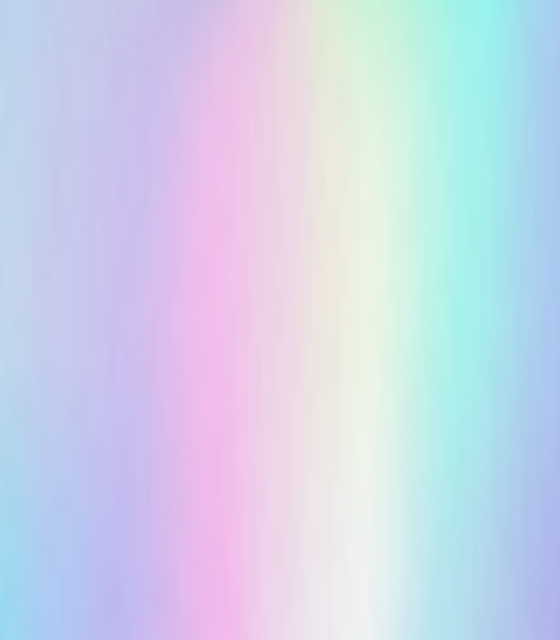
This background is drawn by a Shadertoy shader. Its source:

```glsl
const int BANDS = 9;

// Band centres across the width: place at the bottom, slant, and bend near the top
const float BASE[BANDS] = float[](0.0, 0.095, 0.205, 0.396, 0.490, 0.565, 0.650, 0.790, 1.0);
const float SLANT[BANDS] = float[](0.0, 0.03, 0.04, -0.03, 0.01, 0.04, 0.01, 0.08, 0.0);
const float BEND[BANDS] = float[](0.0, 0.04, 0.09, 0.105, 0.04, -0.02, 0.0, -0.005, 0.0);
const float BEND_POWER = 6.0;

// Band colours, left to right, at three heights
const vec3 LOW[BANDS] = vec3[](
    vec3(0.60, 0.85, 0.94), vec3(0.68, 0.79, 0.95), vec3(0.74, 0.73, 0.94),
    vec3(0.95, 0.72, 0.92), vec3(0.93, 0.84, 0.92), vec3(0.93, 0.91, 0.93),
    vec3(0.94, 0.95, 0.95), vec3(0.71, 0.89, 0.93), vec3(0.69, 0.70, 0.92));
const vec3 MIDDLE[BANDS] = vec3[](
    vec3(0.76, 0.84, 0.92), vec3(0.78, 0.79, 0.93), vec3(0.80, 0.75, 0.94),
    vec3(0.95, 0.74, 0.92), vec3(0.93, 0.83, 0.90), vec3(0.93, 0.91, 0.87),
    vec3(0.93, 0.96, 0.89), vec3(0.65, 0.95, 0.92), vec3(0.67, 0.78, 0.94));
const vec3 HIGH[BANDS] = vec3[](
    vec3(0.73, 0.83, 0.92), vec3(0.77, 0.79, 0.92), vec3(0.79, 0.74, 0.91),
    vec3(0.90, 0.78, 0.89), vec3(0.90, 0.86, 0.86), vec3(0.86, 0.93, 0.83),
    vec3(0.79, 0.95, 0.84), vec3(0.59, 0.95, 0.93), vec3(0.66, 0.80, 0.94));

const float SOFTNESS = 0.5;                  // 0 = linear blend, 1 = rounded blend
const vec2 STREAK_CELLS = vec2(80.0, 14.0);  // streak count across and up
const float STREAK_STRENGTH = 0.012;

float hash(vec2 p) {
    vec3 q = fract(vec3(p.xyx) * 0.1031);
    q += dot(q, q.yzx + 33.33);
    return fract((q.x + q.y) * q.z);
}

float valueNoise(vec2 p) {
    vec2 cell = floor(p);
    vec2 f = fract(p);
    f = f * f * (3.0 - 2.0 * f);
    float bottom = mix(hash(cell), hash(cell + vec2(1.0, 0.0)), f.x);
    float top = mix(hash(cell + vec2(0.0, 1.0)), hash(cell + vec2(1.0, 1.0)), f.x);
    return mix(bottom, top, f.y);
}

float bandCentre(int i, float height) {
    return BASE[i] + SLANT[i] * height + BEND[i] * pow(height, BEND_POWER);
}

vec3 bandColour(int i, float height) {
    float rise = smoothstep(0.0, 0.55, height);
    float crown = pow(clamp(2.0 * height - 1.0, 0.0, 1.0), 2.5);
    return mix(mix(LOW[i], MIDDLE[i], rise), HIGH[i], crown);
}

void mainImage(out vec4 fragColor, in vec2 fragCoord) {
    vec2 uv = fragCoord / iResolution.xy;

    // Blend each band into its right-hand neighbour
    vec3 colour = bandColour(0, uv.y);
    for (int i = 1; i < BANDS; i++) {
        float left = bandCentre(i - 1, uv.y);
        float right = bandCentre(i, uv.y);
        float t = clamp((uv.x - left) / (right - left), 0.0, 1.0);
        t = mix(t, smoothstep(0.0, 1.0, t), SOFTNESS);
        colour = mix(colour, bandColour(i, uv.y), t);
    }

    // Faint upright streaks
    colour += STREAK_STRENGTH * (valueNoise(uv * STREAK_CELLS) - 0.5);

    fragColor = vec4(clamp(colour, 0.0, 1.0), 1.0);
}
```
